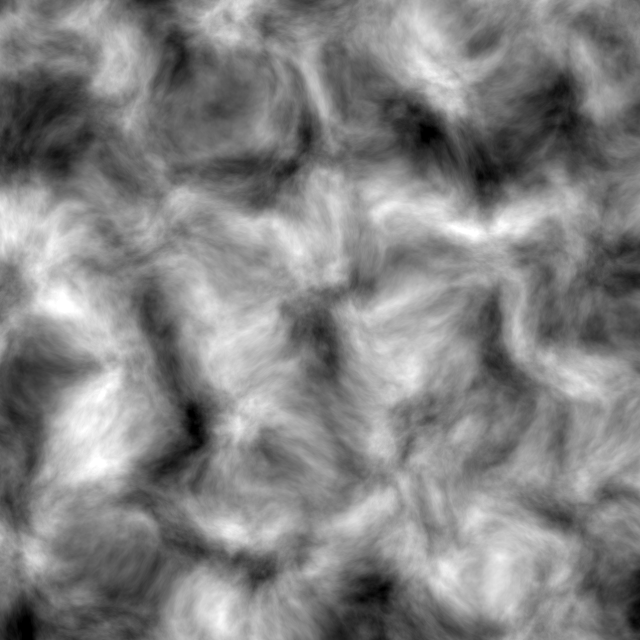
A Shadertoy shader for this texture:

```glsl
#define BASE_SCALE 4.0     // largest cells across the canvas
#define OCTAVES 7
#define GAIN 0.52          // strength kept from one octave to the next
#define CREASE_SOFT 0.012  // rounding of the fold lines
#define WARP_SCALE 6.0
#define WARP_AMOUNT 0.06
#define MEAN_GREY 0.535
#define CONTRAST 0.86

// Integer hash giving a unit gradient for each lattice point
vec2 gradientAt(ivec2 cell, int seed) {
    uint h = uint(cell.x) * 1597334677u ^ uint(cell.y) * 3812015801u ^ uint(seed) * 2654435769u;
    h = (h ^ (h >> 16)) * 2246822519u;
    h = (h ^ (h >> 13)) * 3266489917u;
    h ^= h >> 16;
    float angle = 6.28319 * float(h & 65535u) / 65536.0;
    return vec2(cos(angle), sin(angle));
}

float gradientNoise(vec2 p, int seed) {
    vec2 base = floor(p);
    vec2 f = p - base;
    ivec2 cell = ivec2(base);
    vec2 fade = f * f * f * (f * (f * 6.0 - 15.0) + 10.0);
    float a = dot(gradientAt(cell, seed), f);
    float b = dot(gradientAt(cell + ivec2(1, 0), seed), f - vec2(1, 0));
    float c = dot(gradientAt(cell + ivec2(0, 1), seed), f - vec2(0, 1));
    float d = dot(gradientAt(cell + ivec2(1, 1), seed), f - vec2(1, 1));
    return mix(mix(a, b, fade.x), mix(c, d, fade.x), fade.y);
}

// Noise folded at zero, with a slightly rounded crease
float foldedNoise(vec2 p, int seed) {
    float n = gradientNoise(p, seed);
    return sqrt(n * n + CREASE_SOFT * CREASE_SOFT);
}

// Dark creases minus bright ridges, summed over rotated octaves
float creasedClouds(vec2 p) {
    const mat2 turn = mat2(0.8, 0.6, -0.6, 0.8);
    float sum = 0.0;
    float amplitude = 1.0;
    for (int i = 0; i < OCTAVES; i++) {
        float valleys = foldedNoise(p, 2 * i + 11);
        float ridges = foldedNoise(p + 0.37, 2 * i + 12);
        sum += amplitude * (valleys - ridges);
        amplitude *= GAIN;
        p = turn * p * 2.0 + 3.7;
    }
    return sum;
}

void mainImage(out vec4 fragColor, in vec2 fragCoord) {
    vec2 uv = fragCoord / iResolution.y;

    // Gentle bending of the folds
    vec2 bend = vec2(gradientNoise(uv * WARP_SCALE, 1), gradientNoise(uv * WARP_SCALE, 2));
    float clouds = creasedClouds((uv + WARP_AMOUNT * bend) * BASE_SCALE);

    // Map to grey
    float grey = MEAN_GREY + CONTRAST * clouds;
    fragColor = vec4(vec3(clamp(grey, 0.0, 1.0)), 1.0);
}
```
